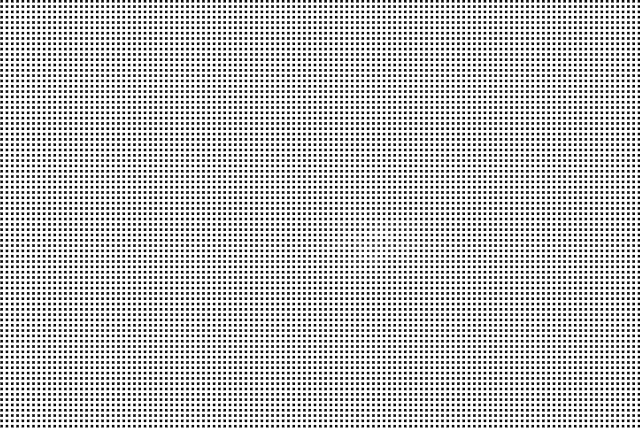
Reproduce this pattern procedurally as a Shadertoy shader.

```glsl
float hash(vec2 p) {
    return fract(sin(dot(p, vec2(127.1, 311.7))) * 43758.5453);
}

float roundedSquare(vec2 p, float halfSide, float radius) {
    vec2 q = abs(p) - halfSide + radius;
    return length(max(q, 0.0)) + min(max(q.x, q.y), 0.0) - radius;
}

void mainImage(out vec4 fragColor, in vec2 fragCoord) {
    // Square grid anchored at the upper left, one unit per dot
    float pixel = 120.5 / iResolution.x;
    vec2 fromTop = vec2(fragCoord.x, iResolution.y - fragCoord.y);
    vec2 grid = fromTop * pixel - vec2(0.31, 0.24);
    vec2 cell = floor(grid + 0.5);
    vec2 local = grid - cell;

    // Faint worn patch right of the centre
    vec2 patchOffset = (cell - vec2(70.5, 45.0)) / vec2(8.0, 5.0);
    float wear = exp(-dot(patchOffset, patchOffset)) * hash(cell);

    // Small dark squares with slightly softened corners
    float halfSide = 0.24 + 0.006 * (hash(cell + 19.0) - 0.5) - 0.03 * wear;
    float edge = roundedSquare(local, halfSide, 0.05);
    float ink = clamp(0.5 - edge / pixel, 0.0, 1.0) * (1.0 - 0.2 * wear);

    fragColor = vec4(mix(vec3(0.995), vec3(0.02), ink), 1.0);
}
```
